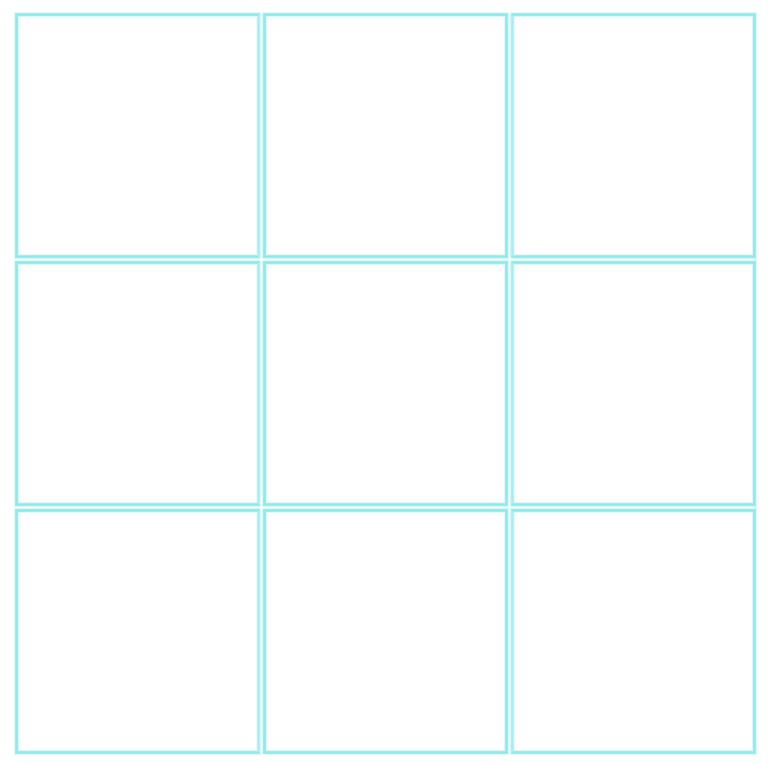
This pattern is drawn by a Shadertoy shader. Its source:

```glsl
// Three by three grid of thin aqua square outlines on white.
// Each point is folded into its nearest cell, and the outline is a soft band
// around the edge of a square given by a Chebyshev distance.

const float PITCH = 0.3245;      // cell spacing, in canvas heights
const float HALF_SIDE = 0.1584;  // centre of a square to the middle of its line

// Signed distance to a square that keeps sharp corners outside as well
float squareDistance(vec2 p, float halfSide) {
    vec2 q = abs(p) - halfSide;
    return max(q.x, q.y);
}

// Coverage of a line around distance zero, never sharper than one pixel
float softLine(float d, float halfWidth) {
    float blur = max(0.0015, 0.7 / iResolution.y);
    return 1.0 - smoothstep(halfWidth - blur, halfWidth + blur, abs(d));
}

void mainImage(out vec4 fragColor, in vec2 fragCoord) {
    vec2 p = fragCoord / iResolution.y;
    p.x -= 0.5 * (iResolution.x / iResolution.y - 512.0 / 510.0);
    p -= vec2(0.5039, 0.498);

    // Nearest of the nine cells
    vec2 cell = clamp(floor(p / PITCH + 0.5), -1.0, 1.0);
    vec2 local = p - cell * PITCH;

    float line = softLine(squareDistance(local, HALF_SIDE), 0.00215);

    // Upright sides of the outer columns that face the middle are paler
    bool upright = abs(local.x) > abs(local.y);
    bool facesMiddle = local.x * cell.x < 0.0;
    float strength = upright && facesMiddle ? 0.78 : 1.0;

    vec3 aqua = vec3(0.54, 0.92, 0.92);
    fragColor = vec4(mix(vec3(1.0), aqua, line * strength), 1.0);
}
```
